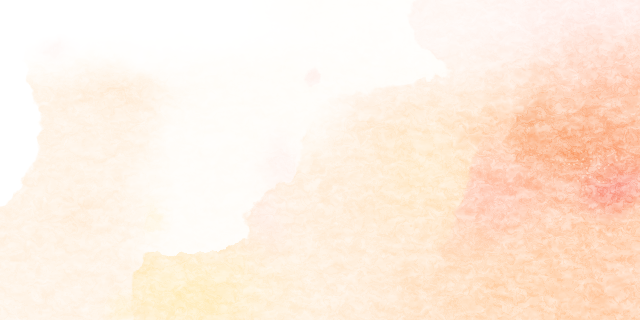
A WebGL 2 fragment shader for this background:

```glsl
#version 300 es
precision highp float;

uniform vec2 u_resolution;
out vec4 outColor;

// Pigments
const vec3 PAPER = vec3(1.0);
const vec3 CREAM = vec3(1.0, 0.99, 0.975);
const vec3 MIST = vec3(1.0, 0.972, 0.958);
const vec3 SAND = vec3(1.0, 0.945, 0.885);
const vec3 PEACH = vec3(1.0, 0.925, 0.845);
const vec3 APRICOT = vec3(1.0, 0.835, 0.695);
const vec3 YELLOW = vec3(1.0, 0.94, 0.775);
const vec3 BLUSH = vec3(1.0, 0.94, 0.925);
const vec3 PINK = vec3(1.0, 0.795, 0.73);
const vec3 CORAL = vec3(0.99, 0.735, 0.63);
const vec3 ORANGE = vec3(0.98, 0.67, 0.48);
const vec3 ROSE = vec3(0.98, 0.62, 0.58);

// Texture and edges
const float EDGE_SOFT = 0.006;
const float RIM = 0.15;
const float BLEED = 0.07;
const float FRAY = 0.035;
const float GRAIN = 0.75;
const float FIBRE = 0.5;
const float TOOTH = 0.4;
const float SPECKLE_CELLS = 75.0;
const int OCTAVES = 5;

float hash(vec2 p) {
    return fract(sin(dot(p, vec2(127.1, 311.7))) * 43758.5);
}

float noise(vec2 p) {
    vec2 cell = floor(p), f = fract(p);
    f = f * f * (3.0 - 2.0 * f);
    float low = mix(hash(cell), hash(cell + vec2(1, 0)), f.x);
    float high = mix(hash(cell + vec2(0, 1)), hash(cell + vec2(1, 1)), f.x);
    return mix(low, high, f.y);
}

float fbm(vec2 p) {
    float sum = 0.0, amp = 0.5;
    for (int i = 0; i < OCTAVES; i++) {
        sum += amp * noise(p);
        p = mat2(1.6, 1.2, -1.2, 1.6) * p + 7.3;
        amp *= 0.5;
    }
    return sum;
}

// Soft elliptical pool of pigment
float pool(vec2 p, vec2 center, vec2 radius) {
    vec2 d = (p - center) / radius;
    return exp(-dot(d, d));
}

// Left outline of the pale wash, as x for a given height
float paleOutline(float y) {
    return -0.06 + 0.17 * smoothstep(0.28, 0.5, y) - 0.03 * smoothstep(0.6, 0.76, y);
}

// Left outline of the main wash
float mainOutline(float y) {
    return 0.41 + 0.07 * smoothstep(0.1, 0.2, y) + 0.28 * smoothstep(0.19, 0.26, y)
        + 0.19 * smoothstep(0.3, 0.52, y) + 0.1 * smoothstep(0.56, 0.68, y)
        + 0.36 * smoothstep(0.68, 0.78, y) - 0.12 * smoothstep(0.77, 0.95, y);
}

vec3 paleWash(vec2 p) {
    vec3 c = mix(CREAM, PAPER, smoothstep(0.72, 0.9, p.y) * (1.0 - 0.5 * smoothstep(0.7, 1.0, p.x)));
    float body = smoothstep(0.56, 0.36, p.x) * smoothstep(0.84, 0.68, p.y);
    c = mix(c, SAND, 0.72 * body);
    c = mix(c, PEACH, 0.55 * pool(p, vec2(0.38, 0.7), vec2(0.15, 0.07)));
    c = mix(c, PEACH, 0.6 * pool(p, vec2(0.25, 0.34), vec2(0.07, 0.06)));
    c = mix(c, YELLOW, 0.5 * pool(p, vec2(0.38, 0.02), vec2(0.05, 0.05)));
    c = mix(c, YELLOW, 0.3 * pool(p, vec2(0.48, 0.31), vec2(0.025, 0.05)));
    c = mix(c, BLUSH, 0.6 * pool(p, vec2(0.88, 0.48), vec2(0.06, 0.08)));
    return mix(c, BLUSH, 0.45 * pool(p, vec2(0.17, 0.845), vec2(0.04, 0.025)));
}

vec3 mainWash(vec2 p) {
    vec3 c = mix(SAND, PEACH, smoothstep(0.9, 1.3, p.x));
    c = mix(c, APRICOT, 0.85 * smoothstep(1.1, 1.85, p.x - 0.35 * p.y + 0.05));
    vec3 top = mix(MIST, BLUSH, smoothstep(1.4, 1.9, p.x));
    c = mix(c, top, smoothstep(0.55, 0.88, p.y - 0.15 * (p.x - 1.3)));
    c = mix(c, YELLOW, 0.8 * pool(p, vec2(0.58, 0.08), vec2(0.26, 0.16)));
    c = mix(c, YELLOW, 0.3 * pool(p, vec2(1.33, 0.45), vec2(0.16, 0.16)));
    c = mix(c, BLUSH, 0.6 * pool(p, vec2(0.83, 0.32), vec2(0.08, 0.11)));
    c = mix(c, CREAM, 0.75 * pool(p, vec2(1.0, 0.64), vec2(0.09, 0.14)));
    // Pink layer with a crisp slanted left side
    float slant = smoothstep(0.0, 0.025, p.x - 1.4 - 0.3 * (p.y - 0.297));
    c = mix(c, PINK, 0.8 * slant * pool(p, vec2(1.53, 0.4), vec2(0.24, 0.15)));
    c = mix(c, APRICOT, 0.6 * pool(p, vec2(1.48, 0.59), vec2(0.06, 0.045)));
    // Dense warm pools at the right
    c = mix(c, PINK, 0.5 * pool(p, vec2(1.98, 0.76), vec2(0.28, 0.12)));
    c = mix(c, CORAL, 0.85 * pool(p, vec2(1.9, 0.52), vec2(0.24, 0.17)));
    float front = smoothstep(1.58, 1.64, p.x);
    c = mix(c, ORANGE, 0.55 * front * pool(p, vec2(1.78, 0.55), vec2(0.17, 0.1)));
    c = mix(c, ORANGE, 0.7 * front * pool(p, vec2(1.67, 0.64), vec2(0.06, 0.05)));
    c = mix(c, ROSE, 0.75 * pool(p, vec2(1.94, 0.41), vec2(0.12, 0.06)));
    return mix(c, PINK, 0.25 * pool(p, vec2(2.0, 0.15), vec2(0.25, 0.2)));
}

void main() {
    vec2 uv = gl_FragCoord.xy / u_resolution.y;
    vec2 wobble = vec2(fbm(uv * 9.0), fbm(uv * 9.0 + 31.0)) - 0.48;
    vec2 fray = vec2(fbm(uv * 32.0 + 11.0), fbm(uv * 32.0 + 53.0)) - 0.48;
    vec2 p = uv + BLEED * wobble + FRAY * fray;

    // Layered washes, each with a thin rim of settled pigment
    float paleDist = p.x - paleOutline(p.y);
    float mainDist = p.x - mainOutline(p.y);
    float softness = EDGE_SOFT + 0.1 * pool(p, vec2(1.12, 0.7), vec2(0.18, 0.07));
    vec3 color = mix(PAPER, paleWash(p), smoothstep(-EDGE_SOFT, EDGE_SOFT, paleDist));
    vec3 wash = mainWash(p);
    wash = 1.0 - (1.0 - wash) * (1.0 + RIM * exp(-abs(mainDist) / 0.015));
    color = mix(color, wash, smoothstep(-softness, softness, mainDist));

    // Stray droplet
    float drop = length((p - vec2(0.985, 0.765)) / vec2(1.2, 1.0));
    color = mix(color, BLUSH, 0.6 * smoothstep(0.028, 0.018, drop));

    // Paper grain, creased fibres and tooth vary the pigment density
    float grain = fbm(uv * vec2(26.0, 52.0) + 3.0 * wobble) - 0.48;
    float crease = abs(2.0 * fbm(uv * vec2(22.0, 44.0) + 4.0 * fray + 70.0) - 0.96);
    float fibre = 0.45 - smoothstep(0.0, 0.22, crease);
    float tooth = noise(uv * vec2(75.0, 115.0) + 5.0 * fray) - 0.5;
    color = 1.0 - (1.0 - color) * (1.0 + GRAIN * grain + 0.5 * FIBRE * (fibre + 0.15) + TOOTH * tooth);

    // Bare paper flecks inside the densest pool
    vec2 grid = uv * SPECKLE_CELLS, cell = floor(grid);
    vec2 spot = 0.3 + 0.4 * vec2(hash(cell), hash(cell + 17.0));
    float fleck = smoothstep(0.35, 0.1, length(fract(grid) - spot)) * step(0.72, hash(cell + 5.0));
    color = mix(color, SAND, 0.6 * fleck * pool(uv, vec2(1.84, 0.47), vec2(0.14, 0.09)));

    outColor = vec4(clamp(color, 0.0, 1.0), 1.0);
}
```
